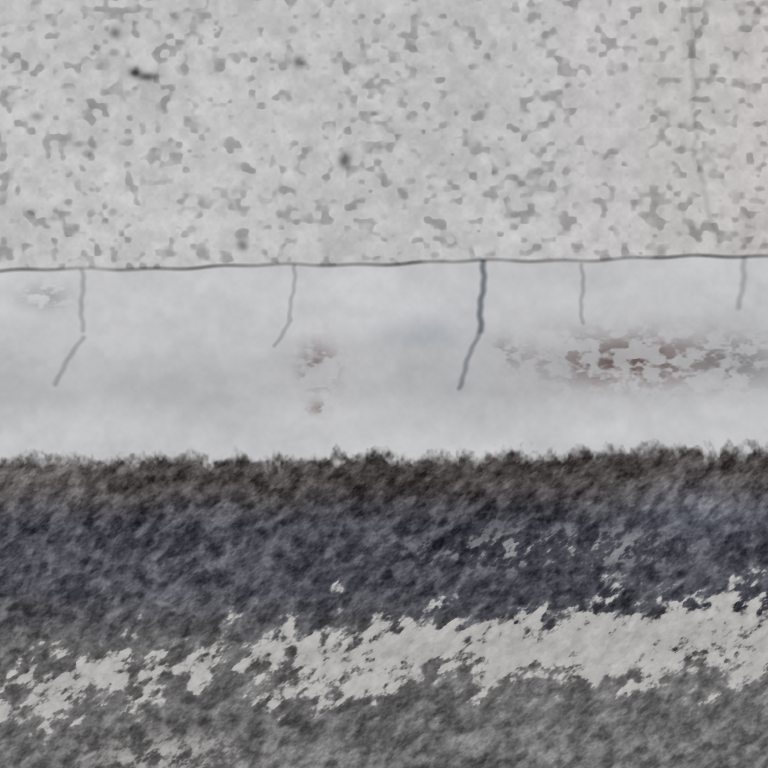
Reproduce this texture procedurally as a three.js fragment shader.

```glsl
varying vec2 vUv;

vec2 hash2(vec2 p) {
  vec3 q = fract(vec3(p.xyx) * vec3(0.1031, 0.1030, 0.0973));
  q += dot(q, q.yzx + 33.33);
  return fract((q.xx + q.yz) * q.zy);
}

// Soft cellular noise: random cell tones blended by distance to cell points
float cellTone(vec2 p) {
  vec2 cell = floor(p);
  float tone = 0.0, total = 0.0;
  for (int j = -1; j <= 1; j++) {
    for (int i = -1; i <= 1; i++) {
      vec2 id = cell + vec2(float(i), float(j));
      vec2 d = id + 0.2 + 0.6 * hash2(id) - p;
      float w = exp(-4.5 * dot(d, d));
      tone += w * hash2(id + 71.0).x;
      total += w;
    }
  }
  return tone / total;
}

float layered(vec2 p) {
  return cellTone(p) * 0.5 + cellTone(p * 2.1 + 17.0) * 0.3 + cellTone(p * 4.3 + 41.0) * 0.2;
}

// Sparse round pits, one candidate per cell
float pits(vec2 p, float density, float radius) {
  vec2 id = floor(p);
  vec2 h = hash2(id + 9.0);
  vec2 d = fract(p) - mix(vec2(0.3), vec2(0.7), hash2(id + 27.0));
  float r = radius * (0.5 + h.y);
  return step(h.x, density) * (1.0 - smoothstep(r * 0.2, r, length(d * vec2(0.8, 1.0))));
}

float blob(vec2 p, vec2 center, vec2 radius) {
  vec2 d = (p - center) / radius;
  return exp(-dot(d, d));
}

float crack(vec2 p, vec2 a, vec2 b, float width) {
  p.x += 0.0015 * sin(p.y * 97.0) + 0.0006 * sin(p.y * 310.0 + 1.0);
  vec2 ab = b - a;
  float t = clamp(dot(p - a, ab) / dot(ab, ab), 0.0, 1.0);
  return 1.0 - smoothstep(0.0, width, length(p - a - ab * t));
}

vec3 wallColor(vec2 p, float fine) {
  float broad = layered(p * 8.0);
  float grit = cellTone(p * vec2(105.0, 120.0)) * 0.6 + cellTone(p * 62.0 + 3.0) * 0.4;
  vec3 c = vec3(0.752, 0.75, 0.753) + (broad - 0.5) * 0.07 + (fine - 0.5) * 0.13;
  c -= 0.15 * smoothstep(0.55, 0.85, grit);
  c += vec3(0.008, 0.0, -0.006) * smoothstep(0.5, 1.0, p.x);
  c -= 0.11 * pits(p * 38.0, 0.07, 0.22);
  float holes = blob(p, vec2(0.176, 0.906), vec2(0.008, 0.006))
              + blob(p, vec2(0.192, 0.900), vec2(0.011, 0.005))
              + blob(p, vec2(0.449, 0.791), vec2(0.008, 0.010))
              + 0.8 * blob(p, vec2(0.389, 0.919), vec2(0.007))
              + 0.7 * blob(p, vec2(0.150, 0.957), vec2(0.007))
              + 0.7 * blob(p, vec2(0.316, 0.680), vec2(0.007))
              + 0.5 * blob(p, vec2(0.048, 0.848), vec2(0.009, 0.006));
  c -= 0.36 * holes;
  float line = crack(p, vec2(0.9, 1.0), vec2(0.905, 0.8), 0.006)
             + crack(p, vec2(0.905, 0.8), vec2(0.935, 0.68), 0.007);
  return c - 0.06 * line;
}

vec3 curbColor(vec2 p, float fine) {
  float broad = layered(p * vec2(6.0, 14.0) + 5.0);
  float shade = exp(-pow((p.y - 0.505 - 0.02 * p.x) / 0.055, 2.0));
  vec3 c = vec3(0.772, 0.774, 0.782) - 0.07 * shade;
  c += (broad - 0.5) * 0.10 + (fine - 0.5) * 0.05;
  // Rust and damp stains
  float speck = smoothstep(0.4, 0.68, layered(p * vec2(50.0, 75.0)));
  float rust = blob(p, vec2(0.82, 0.53), vec2(0.1, 0.03))
             + 0.7 * blob(p, vec2(0.415, 0.522), vec2(0.024, 0.028))
             + 0.6 * blob(p, vec2(0.418, 0.468), vec2(0.018, 0.009));
  c -= vec3(0.20, 0.24, 0.25) * rust * (0.2 + 1.2 * speck);
  c -= vec3(0.09, 0.07, 0.06) * blob(p, vec2(0.56, 0.565), vec2(0.045, 0.02));
  c -= 0.13 * speck * (blob(p, vec2(0.06, 0.613), vec2(0.03, 0.017))
                     + blob(p, vec2(0.66, 0.54), vec2(0.02, 0.014))
                     + blob(p, vec2(0.96, 0.53), vec2(0.05, 0.03)));
  // Hairline cracks
  float deep = crack(p, vec2(0.63, 0.66), vec2(0.625, 0.57), 0.007)
             + 0.6 * crack(p, vec2(0.622, 0.565), vec2(0.597, 0.495), 0.006);
  float faint = crack(p, vec2(0.384, 0.655), vec2(0.378, 0.585), 0.005)
              + crack(p, vec2(0.378, 0.585), vec2(0.358, 0.55), 0.005)
              + crack(p, vec2(0.107, 0.65), vec2(0.107, 0.57), 0.006)
              + crack(p, vec2(0.107, 0.56), vec2(0.07, 0.5), 0.006)
              + crack(p, vec2(0.758, 0.655), vec2(0.758, 0.58), 0.005)
              + crack(p, vec2(0.97, 0.665), vec2(0.963, 0.6), 0.007);
  return c - vec3(0.31, 0.29, 0.28) * deep - 0.12 * min(faint, 1.0);
}

vec3 roadColor(vec2 p, float edge) {
  vec2 slant = vec2(dot(p, vec2(0.8, 0.6)), dot(p, vec2(-0.6, 0.8)));
  float grain = layered(slant * vec2(62.0, 105.0)) - 0.5;
  float patchy = layered(p * vec2(9.0, 22.0) + 30.0) - 0.5;
  vec3 c = mix(vec3(0.29, 0.275, 0.275), vec3(0.27, 0.275, 0.305), smoothstep(0.03, 0.1, edge - p.y));
  c += 0.04 * (1.0 - smoothstep(0.1, 0.5, p.x));
  c += vec3(0.09, 0.095, 0.11) * blob(p, vec2(0.91, 0.34), vec2(0.08, 0.035));
  c = mix(c, vec3(0.415, 0.41, 0.41), 1.0 - smoothstep(0.13, 0.25, p.y + patchy * 0.06));
  c += grain * 0.42 + patchy * 0.16;
  // Worn painted stripe and stray flakes
  float center = 0.103 + 0.13 * p.x - 0.066 * p.x * p.x;
  float wear = layered(slant * vec2(17.0, 40.0) + 8.0) - 0.5;
  float cover = mix(0.011, 0.042, smoothstep(0.0, 0.75, p.x)) - abs(p.y - center)
              + wear * mix(0.18, 0.085, p.x) + grain * 0.1;
  float flakes = blob(p, vec2(0.72, 0.285), vec2(0.15, 0.022)) * smoothstep(0.04, 0.2, grain + wear * 0.4);
  float pale = blob(p, vec2(0.22, 0.015), vec2(0.09, 0.025)) * smoothstep(-0.15, 0.15, grain);
  float paint = max(smoothstep(-0.014, 0.018, cover), max(flakes * 0.65, pale * 0.8));
  return mix(c, vec3(0.695, 0.69, 0.68) + grain * 0.16, paint * 0.96);
}

void main() {
  vec2 p = vUv;
  float fine = layered(p * 60.0);
  float seam = 0.647 + 0.02 * p.x + 0.0015 * sin(p.x * 23.0) + 0.001 * sin(p.x * 71.0);
  float edge = 0.402 + 0.014 * p.x * p.x + 0.002 * sin(p.x * 31.0);
  float ragged = edge + (layered(p * vec2(65.0, 50.0)) - 0.5) * 0.032;

  vec3 color = mix(curbColor(p, fine), wallColor(p, fine), smoothstep(-0.003, 0.003, p.y - seam));
  float seamLine = 1.0 - smoothstep(0.0, 0.0045, abs(p.y - seam));
  color -= seamLine * (0.08 + 0.3 * cellTone(vec2(p.x * 22.0, 3.0)));
  color = mix(roadColor(p, edge), color, smoothstep(-0.012, 0.01, p.y - ragged));
  gl_FragColor = vec4(clamp(color, 0.0, 1.0), 1.0);
}
```
